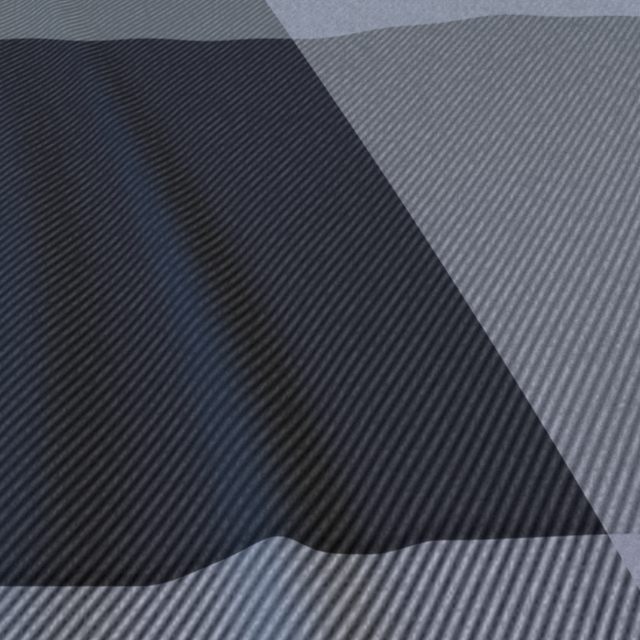
Give the GLSL for this texture, as a Shadertoy shader.

```glsl
// Draped twill cloth: a dark check beside pale checks, with diagonal ribs and soft folds.

float hash(vec2 p) {
    p = fract(p * vec2(0.1031, 0.1137));
    p += dot(p, p.yx + 33.3);
    return fract((p.x + p.y) * p.x * 7.13);
}

float noise(vec2 p) {
    vec2 i = floor(p), f = fract(p);
    f = f * f * (3.0 - 2.0 * f);
    return mix(mix(hash(i), hash(i + vec2(1, 0)), f.x),
               mix(hash(i + vec2(0, 1)), hash(i + vec2(1, 1)), f.x), f.y);
}

float bell(float x, float width) {
    x /= width;
    return exp(-x * x);
}

// Heights of the two wavy crossing edges
float upperEdge(float x) {
    return 0.938 + 0.038 * smoothstep(0.42, 0.82, x)
         + 0.002 * sin(x * 34.0) - 0.003 * smoothstep(0.85, 1.0, x);
}

float lowerEdge(float x) {
    return 0.084 + 0.05 * smoothstep(0.22, 0.4, x) + 0.028 * bell(x - 0.435, 0.05)
         + 0.022 * smoothstep(0.58, 0.69, x) + 0.01 * smoothstep(0.7, 1.0, x);
}

// Sideways position across the folds: 0 on the main ridge
float foldCoord(vec2 p) {
    float ridge = 0.42 - 0.13 * p.y - 0.22 * p.y * p.y;
    return (p.x - ridge) / (0.31 - 0.235 * p.y);
}

// Ribs fan out from a far corner and bend over the folds
float ribs(vec2 p, float fold) {
    float bend = 0.012 * bell(fold - 0.05, 0.38) + 0.007 * bell(fold + 1.35, 0.4)
               - 0.006 * bell(fold - 0.6, 0.35);
    bend += 0.006 * (noise(p * vec2(7.0, 4.0)) - 0.5);
    float phase = (p.x + bend - 1.5) / (0.0155 * (1.75 - p.y));
    return sin(6.2832 * phase);
}

void mainImage(out vec4 fragColor, in vec2 fragCoord) {
    vec2 p = fragCoord / iResolution.xy;
    float soft = max(0.002, 1.0 / iResolution.y);
    float drop = 1.0 - p.y;

    // Region masks
    float slantX = 0.414 + 0.70 * drop - 0.07 * drop * drop;
    float right = smoothstep(-soft, soft, p.x - slantX);
    float top = smoothstep(-soft, soft, p.y - upperEdge(p.x));
    float bottom = smoothstep(-soft, soft, lowerEdge(p.x) - p.y);

    // Base colour and rib contrast of each check
    vec3 dark = mix(vec3(0.172, 0.178, 0.212), vec3(0.182, 0.192, 0.235), p.y);
    vec3 pale = mix(vec3(0.45, 0.46, 0.515), vec3(0.425, 0.447, 0.487), p.y);
    vec3 base = mix(dark, pale, right);
    float contrast = mix(mix(0.076, 0.046, p.y), mix(0.125, 0.045, p.y), right);

    vec3 topColor = mix(vec3(0.40, 0.43, 0.465), vec3(0.55, 0.58, 0.645), right);
    base = mix(base, topColor, top);
    contrast = mix(contrast, mix(0.045, 0.008, right), top);

    vec3 bottomColor = mix(vec3(0.405, 0.42, 0.475), vec3(0.55, 0.56, 0.64), right);
    base = mix(base, bottomColor, bottom);
    contrast = mix(contrast, mix(0.17, 0.015, right), bottom);

    // Cool ridges and warm hollows, fading to the top
    float fold = foldCoord(p);
    float fade = (1.0 - smoothstep(0.55, 0.98, p.y)) * (1.0 - right);
    float ridge = bell(fold, 0.22) + 0.5 * bell(fold + 1.45, 0.25);
    float hollow = bell(fold - 0.45, 0.23) + 0.7 * bell(fold + 0.95, 0.3);
    float cloth = (1.0 - 0.55 * bottom) * (1.0 - 0.8 * top) * (1.0 - right);
    base *= 1.0 + ridge * (0.25 + 0.75 * fade) * cloth * vec3(0.0, 0.14, 0.23);
    base *= 1.0 - hollow * (0.3 + 0.7 * fade) * cloth * vec3(0.14, 0.18, 0.30);
    contrast *= 1.0 - 0.3 * ridge * fade;

    // Dark seam just inside the lower edge
    float seam = bell(p.y - lowerEdge(p.x) - 0.012, 0.016) * (1.0 - right) * (1.0 - bottom);
    base *= 1.0 - 0.16 * seam;

    // Broken threads and fine grain
    float thread = noise(p * vec2(210.0, 150.0)) - 0.5;
    float grain = noise(p * 390.0 + 17.0) - 0.5;
    float rib = ribs(p, fold);
    vec3 color = base + contrast * rib * (1.0 + 0.9 * thread) * vec3(1.0, 1.0, 1.03);
    color += (0.04 * thread + 0.05 * grain) * (0.6 + 0.5 * right);
    color *= 0.97 + 0.06 * noise(p * vec2(5.0, 3.0));

    fragColor = vec4(clamp(color, 0.0, 1.0), 1.0);
}
```
